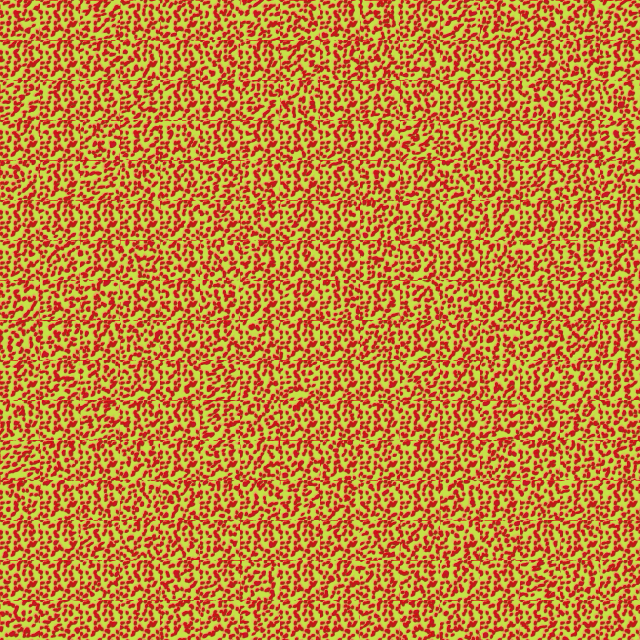
This pattern is drawn by a Shadertoy shader. Its source:

```glsl
// A 16 by 16 grid of square tiles, each covered in small embossed red flecks on lime.
// Flecks are soft bumps on a jittered lattice, mostly shared by all tiles, summed and
// cut at a level; the slope gives a salmon glow at the upper left and brown opposite.

const float TILES = 16.0;            // repeats across and down
const float CELLS = 7.5;             // flecks per tile side
const float JITTER = 0.92;           // scatter of a fleck within its cell
const float FALLOFF = 9.0;           // sharpness of a bump
const float LEVEL = 0.225;           // height where the flecks begin
const float EDGE = 0.13;             // softness of the outline
const float RIM = 0.36;              // height range of the shaded rims
const float GLOW = 0.24;             // reach of the glow below the outline
const float RAGGED = 0.20;           // roughness of the outline
const float STRETCH = 1.15;          // elongation of a fleck
const float STREAKY_STRETCH = 1.35;  // elongation in streaky tiles
const float STREAKY_SHARE = 0.3;     // share of streaky tiles
const float STREAK_ANGLE = 0.4;      // direction of the streaks
const float OWN_LEAST = 0.05;        // share of flecks a tile does not copy
const float OWN_MOST = 0.65;
const float SEAM_WIDTH = 0.022;      // in tiles
const float SEAM_DASHES = 9.0;       // dashes per tile side
const float SHARED_SEED = 5.0;
const int SAMPLES = 2;               // subsamples per pixel side

const vec2 LIGHT = vec2(-0.6, 0.8);

const vec3 LIME = vec3(0.77, 0.89, 0.28);
const vec3 RED = vec3(0.82, 0.05, 0.06);
const vec3 DARK_RED = vec3(0.70, 0.13, 0.09);
const vec3 CRIMSON = vec3(0.78, 0.08, 0.17);
const vec3 SALMON = vec3(0.94, 0.58, 0.40);
const vec3 BROWN = vec3(0.57, 0.24, 0.08);

// Integer hash of a lattice point and a seed, 0 to 1
float hash(vec2 cell, float seed) {
    ivec3 k = ivec3(floor(vec3(cell, seed)));
    uint n = uint(k.x) * 1597334677u ^ uint(k.y) * 3812015801u ^ uint(k.z) * 2798796415u;
    n = (n ^ (n >> 16)) * 2246822519u;
    n = (n ^ (n >> 13)) * 3266489917u;
    return float((n ^ (n >> 16)) >> 8) / 16777216.0;
}

// Value noise centred on zero
float noise(vec2 p, float seed) {
    vec2 i = floor(p), f = fract(p);
    f = f * f * (3.0 - 2.0 * f);
    float low = mix(hash(i, seed), hash(i + vec2(1, 0), seed), f.x);
    float high = mix(hash(i + vec2(0, 1), seed), hash(i + vec2(1, 1), seed), f.x);
    return mix(low, high, f.y) - 0.5;
}

// Sum of the bumps around p: height in x, downhill direction in yz
vec3 relief(vec2 p, float seed, float own, bool streaky) {
    vec2 q = p * CELLS, base = floor(q);
    vec3 sum = vec3(0.0);
    for (int y = -1; y <= 1; y++) {
        for (int x = -1; x <= 1; x++) {
            vec2 cell = base + vec2(x, y);
            // Each fleck is either the shared one or the tile's own
            bool isOwn = hash(cell, seed) < own;
            bool streak = isOwn && streaky;
            float s = isOwn ? seed : SHARED_SEED;
            vec2 centre = vec2(hash(cell, s + 1.0), hash(cell, s + 2.0)) - 0.5;
            vec2 d = q - cell - 0.5 - JITTER * centre;

            float turn = hash(cell, s + 3.0);
            float angle = streak ? STREAK_ANGLE + 0.6 * (turn - 0.5) : 0.1 + 2.0 * turn;
            float stretch = streak ? STREAKY_STRETCH : STRETCH;
            vec2 axis = vec2(cos(angle), sin(angle));
            float along = dot(d, axis) / stretch;
            float across = dot(d, vec2(-axis.y, axis.x)) * stretch;
            float bump = exp(-FALLOFF * (along * along + across * across));
            sum += bump * vec3(1.0, d);
        }
    }
    return sum;
}

// Broken thin line along one side; d is the distance from that side
float seam(float d, float along, vec2 tile, float share, float seed) {
    float dash = floor(along * SEAM_DASHES);
    float on = step(hash(tile * SEAM_DASHES + dash, seed), share);
    return on * (1.0 - smoothstep(SEAM_WIDTH * 0.7, SEAM_WIDTH * 1.3, d));
}

vec3 pattern(vec2 uv) {
    vec2 tile = floor(uv * TILES), p = fract(uv * TILES);

    // Variation between tiles
    float seed = 20.0 + 4.0 * floor(4096.0 * hash(tile, 1.0));
    float own = mix(OWN_LEAST, OWN_MOST, pow(hash(tile, 2.0), 1.5));
    bool streaky = hash(tile, 3.0) < STREAKY_SHARE;

    // Height and the side turned to the light
    vec3 field = relief(p, seed, own, streaky);
    float h = field.x + RAGGED * noise(p * CELLS * 2.4, SHARED_SEED) - LEVEL;
    vec2 downhill = field.yz / max(length(field.yz), 0.0001);
    float lit = smoothstep(-0.35, 0.45, dot(downhill, LIGHT));

    // Fleck body, shaded rims and glowing ground
    vec3 body = mix(DARK_RED, RED, smoothstep(0.0, 0.6, lit));
    body = mix(body, CRIMSON, smoothstep(0.6, 0.95, h));
    float rim = 1.0 - smoothstep(RIM * 0.4, RIM * 1.2, h);
    vec3 fleck = mix(body, mix(BROWN, SALMON, lit), rim);
    vec3 ground = mix(LIME, SALMON, 0.7 * lit * smoothstep(-GLOW, 0.0, h));
    vec3 col = mix(ground, fleck, smoothstep(-EDGE, EDGE, h));

    // Seams: clear along the top, faint along the left
    col = mix(col, RED, 0.7 * seam(1.0 - p.y, p.x, tile, 0.4, 11.0));
    return mix(col, RED, 0.5 * seam(p.x, p.y, tile, 0.2, 12.0));
}

void mainImage(out vec4 fragColor, in vec2 fragCoord) {
    vec3 sum = vec3(0.0);
    for (int y = 0; y < SAMPLES; y++) {
        for (int x = 0; x < SAMPLES; x++) {
            vec2 offset = (vec2(x, y) + 0.5) / float(SAMPLES) - 0.5;
            sum += pattern((fragCoord + offset) / iResolution.xy);
        }
    }
    fragColor = vec4(sum / float(SAMPLES * SAMPLES), 1.0);
}
```
